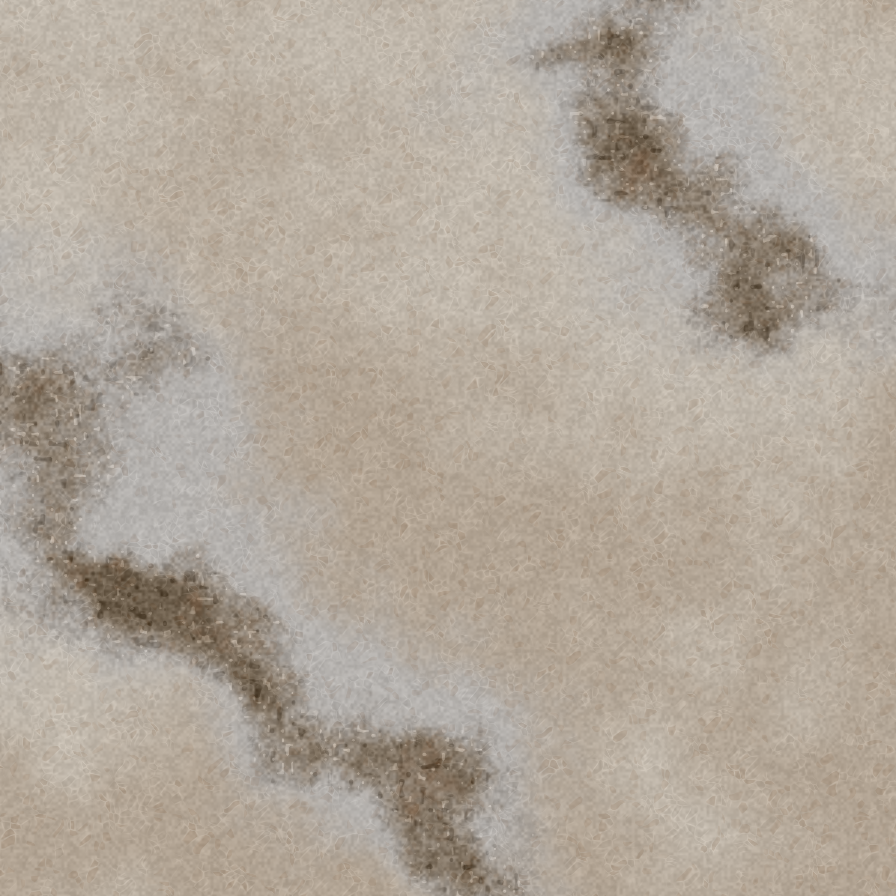
Write a WebGL 2 fragment shader that draws this texture.

```glsl
#version 300 es
precision highp float;
// Polished marble: a cream and beige ground with cool grey clouds and
// ragged brown stains. Stretched, warped blobs give the stains and clouds;
// a broken cellular pattern and fine noise give the crystalline grain.

uniform vec2 u_resolution;
out vec4 fragColor;

const vec3 CREAM = vec3(0.755, 0.722, 0.675);
const vec3 BEIGE = vec3(0.695, 0.640, 0.575);
const vec3 GREY  = vec3(0.708, 0.700, 0.692);
const vec3 SMOKE = vec3(0.615, 0.588, 0.560);
const vec3 TAUPE = vec3(0.560, 0.505, 0.440);
const vec3 UMBER = vec3(0.400, 0.340, 0.265);
const vec3 RUST  = vec3(0.480, 0.340, 0.230);

const int   PATCHES     = 10;
const vec2  PATCH_START = vec2(0.18, 0.35);
const vec2  PATCH_STEP  = vec2(0.71, 0.30);
const vec2  PATCH_SIZE  = vec2(0.110, 0.058);  // half length, half width
const vec2  CLOUD_SHIFT = vec2(-0.010, 0.040); // clouds sit above the stains
const float CLOUD_SCALE = 1.9;
const float WARP        = 0.24;
const float CRYSTALS    = 115.0;               // cells across the canvas
const float FINE_GRAIN  = 300.0;
const float GRAIN_DEPTH = 0.075;

float hash(vec2 p) {
    vec3 q = fract(vec3(p.xyx) * 0.1031);
    q += dot(q, q.yzx + 33.33);
    return fract((q.x + q.y) * q.z);
}

vec2 hash2(vec2 p) {
    return vec2(hash(p), hash(p + 57.3));
}

float noise(vec2 p) {
    vec2 i = floor(p), f = fract(p);
    f = f * f * (3.0 - 2.0 * f);
    return mix(mix(hash(i), hash(i + vec2(1, 0)), f.x),
               mix(hash(i + vec2(0, 1)), hash(i + vec2(1, 1)), f.x), f.y);
}

float fbm(vec2 p) {
    float sum = 0.0, amp = 0.5;
    for (int i = 0; i < 5; i++) {
        sum += amp * noise(p);
        p = mat2(1.6, 1.2, -1.2, 1.6) * p + 11.7;
        amp *= 0.5;
    }
    return sum / 0.97;
}

// x: random tone of the nearest crystal, y: distance to its border
vec2 crystals(vec2 p) {
    vec2 cell = floor(p);
    float near = 9.0, second = 9.0, tone = 0.0;
    for (int y = -1; y <= 1; y++)
    for (int x = -1; x <= 1; x++) {
        vec2 id = cell + vec2(x, y);
        float d = length(id + hash2(id) - p);
        if (d < near) { second = near; near = d; tone = hash(id + 91.7); }
        else second = min(second, d);
    }
    return vec2(tone, second - near);
}

// x: stain density, y: cloud density
vec2 patches(vec2 p) {
    vec2 density = vec2(0.0);
    for (int i = 0; i < PATCHES; i++) {
        float n = float(i);
        vec2 rnd = hash2(vec2(n * 3.1 + 2.0, 7.0));
        vec2 center = fract(PATCH_START + n * PATCH_STEP) + 0.06 * (rnd - 0.5);
        float angle = -0.45 + 1.7 * (rnd.x - 0.5);
        float c = cos(angle), s = sin(angle);
        mat2 turn = mat2(c, -s, s, c);
        vec2 size = PATCH_SIZE * mix(0.7, 1.25, rnd.y);
        vec2 a = turn * (p - center) / size;
        vec2 b = turn * (p - center - CLOUD_SHIFT) / (size * CLOUD_SCALE);
        density += vec2(exp(-dot(a, a)), exp(-dot(b, b)));
    }
    return density;
}

void main() {
    vec2 p = gl_FragCoord.xy / u_resolution;

    // Warm ground drifting between cream and beige
    float drift = fbm(p * 2.6 + 4.0) + 0.18 * (p.x - p.y);
    float mottle = fbm(p * 14.0 + 31.0) - 0.5;
    vec3 color = mix(CREAM, BEIGE, smoothstep(0.34, 0.70, drift + 0.25 * mottle));

    // Cool clouds, smoky haze and ragged stains
    vec2 warped = p + WARP * (vec2(fbm(p * 5.0), fbm(p * 5.0 + 17.0)) - 0.5);
    vec2 density = patches(warped);
    float ragged = fbm(p * 13.0 + 8.0) - 0.5;
    float speckle = noise(p * 150.0) - 0.5;
    float cloud = smoothstep(0.10, 1.10, density.y + 0.7 * mottle + 0.12 * speckle);
    float body = density.x + 1.2 * ragged + 0.25 * speckle;
    float haze = smoothstep(0.05, 0.70, body) * smoothstep(0.05, 0.30, density.x);
    float stain = smoothstep(0.35, 1.00, body);
    float core = smoothstep(0.70, 1.30, body);
    float rust = smoothstep(0.56, 0.75, fbm(p * 24.0 + 63.0));
    color = mix(color, GREY, 0.9 * cloud);
    color = mix(color, SMOKE, 0.85 * haze);
    color = mix(color, TAUPE, 0.85 * stain);
    color = mix(color, mix(UMBER, RUST, 0.5 * rust), 0.8 * core);

    // Crystal grain: varied tones, translucent warm grains, broken pale borders
    vec2 crystal = crystals(p * CRYSTALS + 1.6 * noise(p * 60.0));
    float inside = smoothstep(0.02, 0.30, crystal.y);
    float broken = smoothstep(0.45, 0.75, noise(p * 75.0 + 23.0));
    float contrast = 1.0 + 0.9 * haze;
    color += contrast * 0.035 * (crystal.x - 0.5) * inside;
    color -= vec3(0.040, 0.053, 0.062) * inside * smoothstep(0.80, 0.90, crystal.x);
    color += 0.035 * (1.0 - inside) * broken;
    color += contrast * GRAIN_DEPTH * (noise(p * FINE_GRAIN) - 0.5);

    // Dark pits and bright glints within the stains
    float pit = smoothstep(0.75, 0.90, noise(p * 125.0 + 40.0));
    float glint = smoothstep(0.80, 0.93, noise(p * 190.0 + 80.0));
    color += haze * (0.13 * glint - 0.11 * pit);

    fragColor = vec4(clamp(color, 0.0, 1.0), 1.0);
}
```
